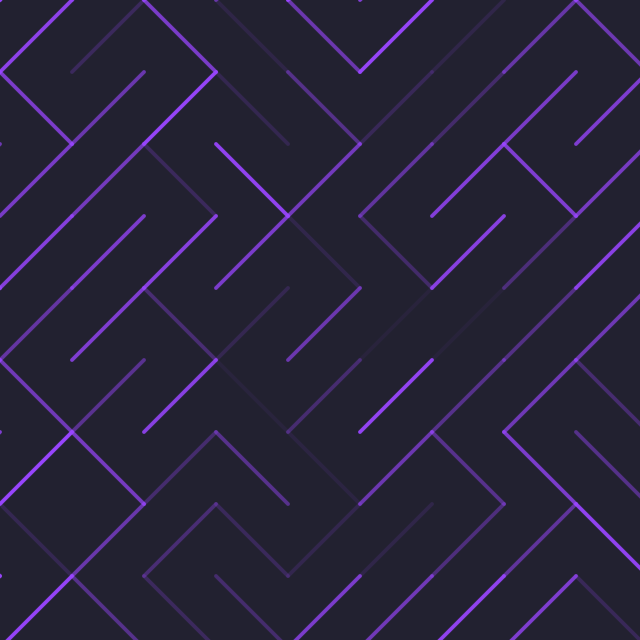
Reproduce this pattern procedurally as a three.js fragment shader.

```glsl
// Maze of diagonal strokes: a square grid holds one round-capped diagonal per cell.
// A hash picks each stroke's direction and opacity; strokes of neighbouring
// cells are blended too, so overlapping caps glow slightly at the joints.

varying vec2 vUv;

const vec3 BACKGROUND = vec3(0.133, 0.131, 0.190);
const vec3 STROKE = vec3(0.600, 0.270, 1.000);
const float CELL = 0.1125;         // cell side
const float HALF_WIDTH = 0.0029;   // half the stroke thickness
const float SOFTNESS = 0.0011;     // half the width of the smoothed edge
const float RISING_SHARE = 0.62;   // share of strokes that rise to the right
const float MIN_ALPHA = 0.05;
const float MAX_ALPHA = 1.0;

float hash(vec2 p) {
  return fract(sin(dot(p, vec2(127.1, 311.7))) * 43758.5453);
}

float segmentDistance(vec2 p, vec2 a, vec2 b) {
  vec2 ab = b - a;
  float t = clamp(dot(p - a, ab) / dot(ab, ab), 0.0, 1.0);
  return length(p - a - ab * t);
}

// Opacity of one cell's stroke at a point given in cell units
float strokeAlpha(vec2 p, vec2 cell) {
  float rising = step(hash(cell + 3.7), RISING_SHARE);
  vec2 start = cell + vec2(0.0, rising);
  vec2 end = cell + vec2(1.0, 1.0 - rising);
  float d = segmentDistance(p, start, end) * CELL;
  float coverage = 1.0 - smoothstep(HALF_WIDTH - SOFTNESS, HALF_WIDTH + SOFTNESS, d);
  return coverage * mix(MIN_ALPHA, MAX_ALPHA, hash(cell + 41.3));
}

void main() {
  // The grid is anchored at the upper left, rows counted downwards
  vec2 p = vec2(vUv.x, 1.0 - vUv.y) / CELL;
  vec2 home = floor(p);
  vec3 color = BACKGROUND;

  // Blend the strokes of this cell and its neighbours
  for (int y = -1; y <= 1; y++) {
    for (int x = -1; x <= 1; x++) {
      vec2 cell = home + vec2(float(x), float(y));
      color = mix(color, STROKE, strokeAlpha(p, cell));
    }
  }

  gl_FragColor = vec4(color, 1.0);
}
```
